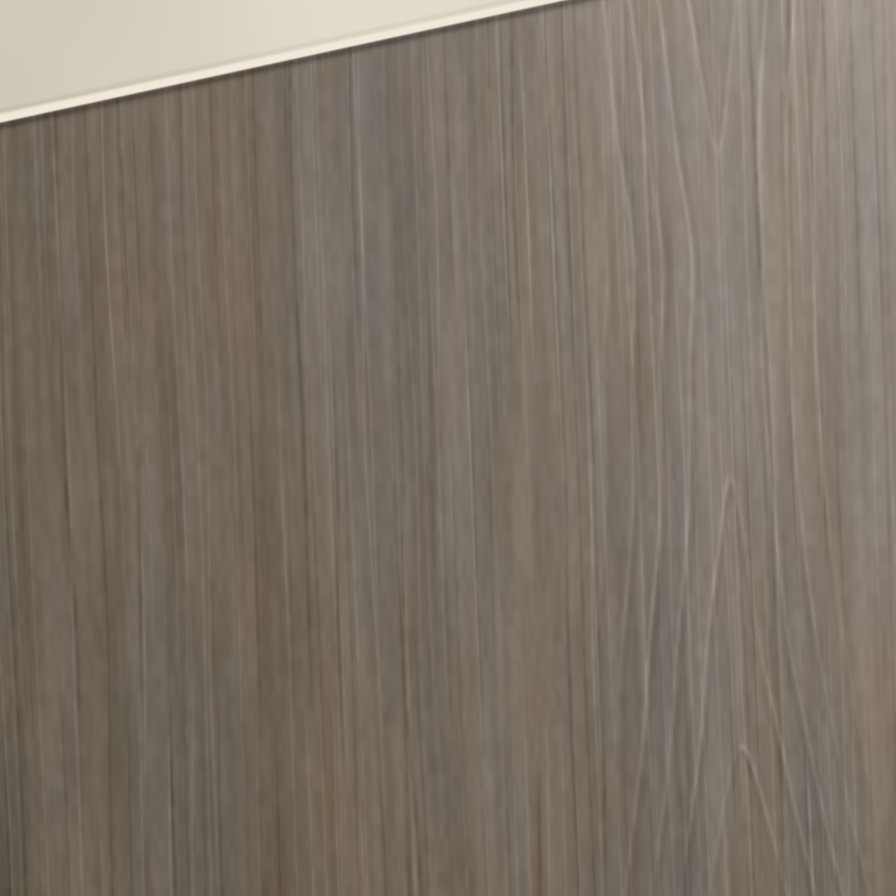
A Shadertoy shader for this texture:

```glsl
// Grey-brown wood veneer panel with a slanted pale trim and wall at upper left.
// Stretched value noise gives the grain, scattered strands the pores, and
// contours of an hourglass-shaped field the arched figure on the right.

const vec3 WOOD_DARK  = vec3(0.40, 0.36, 0.31);
const vec3 WOOD_LIGHT = vec3(0.60, 0.56, 0.52);
const vec3 WALL_SHADE = vec3(0.81, 0.78, 0.72);
const vec3 TRIM_LIGHT = vec3(0.94, 0.91, 0.85);
const vec3 WARM_TINT  = vec3(0.012, 0.001, -0.012);

const float GRAIN_LEAN    = 0.035;  // sideways drift of the grain per height
const float EDGE_HEIGHT   = 0.863;  // trim height at the left border
const float EDGE_SLOPE    = 0.217;
const float TRIM_WIDTH    = 0.010;
const float FIGURE_CENTRE = 0.833;
const float FIGURE_WAIST  = 0.65;   // height where the arches pinch together
const float FIGURE_FLARE  = 0.15;
const float FIGURE_ROUND  = 0.02;   // softness of the arch tips
const float RING_SPACING  = 0.03;

float hash(vec2 p) {
    vec3 q = fract(vec3(p.xyx) * 0.1031);
    q += dot(q, q.yzx + 33.33);
    return fract((q.x + q.y) * q.z);
}

float noise(vec2 p) {
    vec2 cell = floor(p), f = fract(p);
    f = f * f * (3.0 - 2.0 * f);
    float low  = mix(hash(cell), hash(cell + vec2(1, 0)), f.x);
    float high = mix(hash(cell + vec2(0, 1)), hash(cell + vec2(1, 1)), f.x);
    return mix(low, high, f.y);
}

// Noise centred on zero, in the range -1 to 1
float signedNoise(vec2 p) {
    return 2.0 * noise(p) - 1.0;
}

// One wandering, broken vertical line per column
float strands(vec2 p, float columns, float width, float seed) {
    float x = p.x * columns + seed;
    float id = floor(x);
    float wander = 0.12 * signedNoise(vec2(id + seed, p.y * 4.0));
    float centre = mix(0.3, 0.7, hash(vec2(id, seed))) + wander;
    float dist = abs(fract(x) - centre) / columns;
    float run = smoothstep(0.35, 0.75, noise(vec2(id * 7.3 + seed, p.y * 2.5)));
    float breaks = 0.55 + 0.45 * noise(vec2(id * 3.1 + seed, p.y * 75.0));
    return exp(-dist * dist / (width * width)) * run * breaks;
}

// Light contour lines of the arched figure, with a faint dark side
float arches(vec2 p) {
    float dx = p.x - FIGURE_CENTRE + 0.006 * signedNoise(p * vec2(5.0, 7.0));
    float dy = p.y - FIGURE_WAIST;
    float radius = sqrt(dx * dx + FIGURE_ROUND * FIGURE_ROUND);
    float field = radius - FIGURE_FLARE * dy * dy;
    float steepness = max(length(vec2(dx / radius, 2.0 * FIGURE_FLARE * dy)), 0.2);
    float ring = field / RING_SPACING;
    float dist = (fract(ring) - 0.5) * RING_SPACING / steepness;
    float light = exp(-pow(dist / 0.0024, 2.0));
    float dark = exp(-pow((dist + 0.006) / 0.004, 2.0));
    float side = step(0.0, dx);
    float strength = 0.3 + 0.7 * noise(vec2(floor(ring) * 5.0 + side * 31.0, p.y * 6.0));
    float breaks = 0.65 + 0.35 * noise(p * vec2(90.0, 65.0));
    float reach = 1.0 - smoothstep(0.09, 0.17, abs(dx));
    return (light * breaks - 0.45 * dark) * strength * reach;
}

vec3 wood(vec2 uv) {
    vec2 p = vec2(uv.x + GRAIN_LEAN * uv.y, uv.y);
    p.x += 0.004 * signedNoise(p * vec2(6.0, 2.5));

    // Light falls from the upper right
    float tone = 0.25 * uv.x + 0.2 * uv.y + uv.x * uv.x * (0.1 + 0.6 * uv.y);

    // Grain from broad bands down to fine mottling
    tone += 0.09 * signedNoise(p * vec2(15.0, 0.8));
    tone += 0.10 * signedNoise(p * vec2(48.0, 1.8) + 17.0);
    tone += 0.11 * signedNoise(p * vec2(125.0, 7.0) + 41.0);
    tone += 0.08 * signedNoise(p * vec2(190.0, 55.0) + 73.0);

    // Dark and pale pores
    tone -= 0.34 * strands(p, 27.0, 0.0026, 5.0);
    tone -= 0.22 * strands(p, 58.0, 0.0018, 19.0);
    tone += 0.27 * strands(p, 38.0, 0.0018, 37.0);
    tone += 0.20 * strands(p, 70.0, 0.0015, 53.0);
    tone += 0.38 * arches(p);

    vec3 color = WOOD_DARK + tone * (WOOD_LIGHT - WOOD_DARK);
    float warmth = signedNoise(p * vec2(13.0, 1.5) + 91.0)
                 + 0.6 * signedNoise(p * vec2(45.0, 9.0) + 113.0);
    return color + WARM_TINT * warmth;
}

vec3 wall(vec2 uv, float height) {
    float glow = 0.55 * smoothstep(0.0, 0.5, uv.x) + 0.15 * noise(uv * 9.0);
    float trim = 1.0 - smoothstep(TRIM_WIDTH - 0.003, TRIM_WIDTH + 0.003, height);
    float crease = exp(-pow((height - TRIM_WIDTH - 0.003) / 0.003, 2.0));
    vec3 color = mix(WALL_SHADE, TRIM_LIGHT, max(glow, trim));
    return color * (1.0 - 0.05 * crease);
}

void mainImage(out vec4 fragColor, in vec2 fragCoord) {
    vec2 uv = fragCoord / iResolution.xy;
    float height = uv.y - EDGE_HEIGHT - EDGE_SLOPE * uv.x;
    float soft = max(0.0018, 1.0 / iResolution.y);

    // Panel with a thin shadow under the trim
    float shadow = exp(-pow((height + 0.004) / 0.0045, 2.0));
    vec3 panel = wood(uv) * (1.0 - 0.28 * shadow);
    vec3 color = mix(panel, wall(uv, height), smoothstep(-soft, soft, height));
    fragColor = vec4(clamp(color, 0.0, 1.0), 1.0);
}
```
